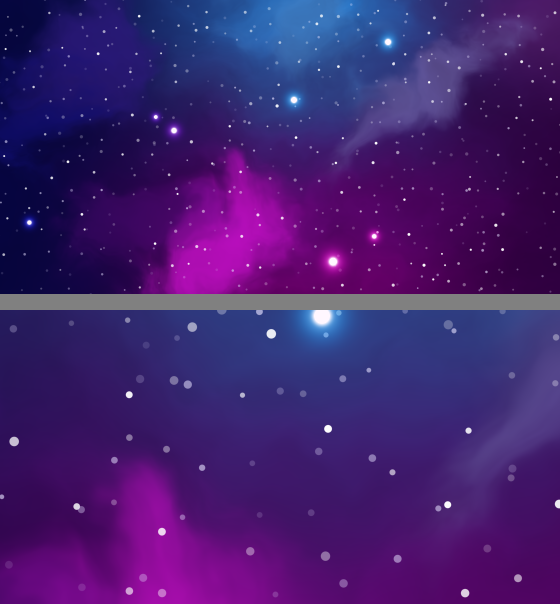
Top: the whole. Bottom: its middle third, enlarged.
Give the GLSL for this background, as a Shadertoy shader.

```glsl
// Night sky nebula: a blue-to-magenta column of gas over a navy and plum sky,
// with soft clouds made of noise-warped Gaussian blobs. Fine stars come from
// jittered grids, and a few large stars add coloured halos.

float hash(vec2 p) {
    return fract(sin(dot(p, vec2(127.1, 311.7))) * 43758.5453);
}

float valueNoise(vec2 p) {
    vec2 i = floor(p), f = fract(p);
    vec2 u = f * f * (3.0 - 2.0 * f);
    return mix(mix(hash(i), hash(i + vec2(1, 0)), u.x),
               mix(hash(i + vec2(0, 1)), hash(i + vec2(1, 1)), u.x), u.y);
}

float fbm(vec2 p) {
    float sum = 0.0, amp = 0.5;
    for (int i = 0; i < 5; i++) {
        sum += amp * valueNoise(p);
        p = mat2(1.6, 1.2, -1.2, 1.6) * p + 7.3;
        amp *= 0.5;
    }
    return sum / 0.97;
}

// Elliptical Gaussian, turned by an angle
float blob(vec2 p, vec2 centre, vec2 radii, float angle) {
    vec2 d = p - centre;
    float c = cos(angle), s = sin(angle);
    d = vec2(c * d.x + s * d.y, c * d.y - s * d.x) / radii;
    return exp(-dot(d, d));
}

// Blob whose edge is broken up into billows
float cloud(float shape, float billow) {
    return smoothstep(0.2, 1.0, shape + (billow - 0.5) * 1.3 * smoothstep(0.0, 0.4, shape));
}

// Vertical run of gas colours, bottom to top
vec3 gasColumn(float y) {
    vec3 c = mix(vec3(0.40, 0.00, 0.40), vec3(0.36, 0.02, 0.43), smoothstep(0.0, 0.3, y));
    c = mix(c, vec3(0.24, 0.10, 0.42), smoothstep(0.30, 0.52, y));
    c = mix(c, vec3(0.18, 0.24, 0.51), smoothstep(0.48, 0.70, y));
    return mix(c, vec3(0.15, 0.42, 0.72), smoothstep(0.65, 1.0, y));
}

vec3 nebula(vec2 p) {
    vec2 warp = vec2(fbm(p * 3.0 + 11.0), fbm(p * 3.0 + 37.0)) - 0.5;
    vec2 q = p + 0.22 * warp;
    float billow = fbm(p * 5.0 + warp * 2.0);
    float wisps = fbm(p * vec2(5.0, 9.0) + warp * 3.0 + 19.0);

    // Dark sky and central column
    vec3 col = mix(vec3(0.02, 0.02, 0.24), vec3(0.17, 0.00, 0.24), smoothstep(0.0, 1.5, q.x));
    float column = exp(-pow(abs(q.x - 1.04) / 0.56, 2.4));
    col = mix(col, gasColumn(q.y), column * (0.84 + 0.32 * wisps));

    // Clouds
    float violet = cloud(blob(q, vec2(0.31, 0.86), vec2(0.20, 0.34), -0.15), billow);
    col = mix(col, vec3(0.18, 0.10, 0.49), 0.75 * violet);
    float indigo = cloud(blob(q, vec2(0.12, 0.58), vec2(0.22, 0.20), 0.4), wisps);
    col = mix(col, vec3(0.06, 0.05, 0.42), 0.75 * indigo);
    float mauve = blob(q, vec2(1.86, 0.98), vec2(0.28, 0.22), 0.3);
    col = mix(col, vec3(0.33, 0.12, 0.43), 0.8 * mauve);
    float azure = cloud(blob(q, vec2(1.00, 0.90), vec2(0.32, 0.26), -0.4), billow);
    col = mix(col, vec3(0.29, 0.52, 0.78), 0.55 * azure);
    float paleBand = cloud(blob(q, vec2(1.47, 0.68), vec2(0.38, 0.13), 0.62), billow);
    col = mix(col, vec3(0.41, 0.36, 0.62), 0.75 * paleBand);
    float magenta = cloud(blob(q, vec2(0.72, 0.13), vec2(0.36, 0.19), 0.75), billow);
    col = mix(col, vec3(0.76, 0.06, 0.77), 0.85 * magenta);
    float purple = cloud(blob(q, vec2(0.48, 0.24), vec2(0.30, 0.16), 0.3), wisps);
    col = mix(col, vec3(0.31, 0.03, 0.44), 0.4 * purple);
    return col * (0.92 + 0.16 * wisps);
}

// One small disc per occupied cell, kept clear of the cell border
float starGrid(vec2 p, float cellSize, float fill, float radius, float seed) {
    vec2 cell = floor(p / cellSize);
    vec2 id = cell + seed;
    vec2 jitter = 0.15 + 0.7 * vec2(hash(id + 3.1), hash(id + 8.7));
    float dist = length(p - (cell + jitter) * cellSize);
    float r = radius * mix(0.6, 1.15, hash(id + 14.3));
    float soft = 0.7 / iResolution.y;
    float brightness = mix(0.2, 1.0, pow(hash(id + 21.9), 1.5));
    return step(hash(id), fill) * brightness * (1.0 - smoothstep(r - soft, r + soft, dist));
}

// Halo hue follows place: violet-blue left, magenta right, azure above
vec3 haloColour(vec2 c) {
    vec3 low = mix(vec3(0.10, 0.12, 0.95), vec3(0.95, 0.05, 0.85), smoothstep(0.1, 1.1, c.x));
    return mix(low, vec3(0.15, 0.65, 1.0), smoothstep(0.61, 0.66, c.y));
}

vec3 addHaloStar(vec3 col, vec2 p, vec2 centre, float size) {
    float d = length(p - centre) / size;
    col = mix(col, haloColour(centre), 0.8 * exp(-d * d * 0.9));
    float core = exp(-pow(d / 0.42, 4.0)) + 0.45 * exp(-d * d * 3.5);
    return mix(col, vec3(1.0, 0.97, 1.0), min(core, 1.0));
}

void mainImage(out vec4 fragColor, in vec2 fragCoord) {
    vec2 p = fragCoord / iResolution.y;
    vec3 col = nebula(p);

    // Fine stars
    col = mix(col, vec3(1.0), starGrid(p, 0.062, 0.60, 0.0048, 5.0));
    col = mix(col, vec3(0.9, 0.88, 1.0), 0.65 * starGrid(p + 0.027, 0.071, 0.65, 0.0042, 71.0));

    // Large stars: centre and halo size
    vec3 halos[7] = vec3[7](vec3(0.10, 0.243, 0.018), vec3(0.53, 0.602, 0.015),
        vec3(0.592, 0.556, 0.023), vec3(1.0, 0.66, 0.026), vec3(1.32, 0.857, 0.026),
        vec3(1.273, 0.196, 0.019), vec3(1.133, 0.11, 0.036));
    for (int i = 0; i < 7; i++) col = addHaloStar(col, p, halos[i].xy, halos[i].z);

    fragColor = vec4(col, 1.0);
}
```
